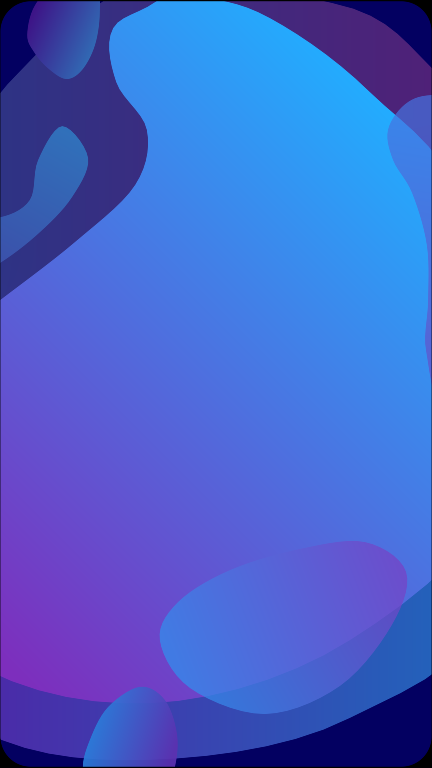
This background is drawn by a Shadertoy shader. Its source:

```glsl
const int COUNT = 10;
const int STEPS = 7;

// Point on a Catmull-Rom span from b to c
vec2 spline(vec2 a, vec2 b, vec2 c, vec2 d, float t) {
    return b + 0.5 * t * (c - a + t * (2.0 * a - 5.0 * b + 4.0 * c - d
         + t * (3.0 * (b - c) + d - a)));
}

// Signed distance to a smooth closed outline, negative inside
float blob(vec2 p, vec2 knots[COUNT]) {
    float nearest = 1e6, side = 1.0;
    vec2 from = knots[0];
    for (int i = 0; i < COUNT; i++) {
        vec2 a = knots[(i + COUNT - 1) % COUNT], b = knots[i];
        vec2 c = knots[(i + 1) % COUNT], d = knots[(i + 2) % COUNT];
        for (int k = 1; k <= STEPS; k++) {
            vec2 to = spline(a, b, c, d, float(k) / float(STEPS));
            vec2 edge = to - from, rel = p - from;
            vec2 gap = rel - edge * clamp(dot(rel, edge) / dot(edge, edge), 0.0, 1.0);
            nearest = min(nearest, dot(gap, gap));
            // Each crossing of the ray to the right flips the side
            if ((from.y > p.y) != (to.y > p.y) && rel.x < edge.x * rel.y / edge.y) side = -side;
            from = to;
        }
    }
    return side * sqrt(nearest);
}

float roundedBox(vec2 p, vec2 halfSize, float radius) {
    vec2 q = abs(p) - halfSize + radius;
    return length(max(q, 0.0)) + min(max(q.x, q.y), 0.0) - radius;
}

// Position along the line from a to b, 0 to 1
float along(vec2 p, vec2 a, vec2 b) {
    return clamp(dot(p - a, b - a) / dot(b - a, b - a), 0.0, 1.0);
}

void mainImage(out vec4 fragColor, in vec2 fragCoord) {
    // Canvas spans 100 units across and 177.8 up
    vec2 canvas = vec2(100.0, 177.8);
    vec2 p = fragCoord / iResolution.xy * canvas;
    float soft = 50.0 / iResolution.x;
    vec3 color = vec3(0.01, 0.0, 0.38);

    // Wide outer swell
    float swell = blob(p, vec2[COUNT](vec2(24.3, 177.8), vec2(76.9, 177.1), vec2(100, 162),
        vec2(118.1, 136.1), vec2(115.7, 43.5), vec2(81, 11.6), vec2(34.7, 1.9),
        vec2(-4.6, 8.8), vec2(-34.7, 38.9), vec2(-23.1, 119.9)));
    vec3 upper = mix(vec3(0.18, 0.20, 0.52), vec3(0.31, 0.13, 0.47), p.x / 100.0);
    vec3 lower = mix(vec3(0.29, 0.17, 0.66), vec3(0.14, 0.38, 0.73), p.x / 100.0);
    color = mix(color, mix(lower, upper, smoothstep(40.0, 120.0, p.y)), smoothstep(soft, -soft, swell));

    // Bright body with a wavy bay cut from its upper left
    float body = blob(p, vec2[COUNT](vec2(44, 179.2), vec2(62.5, 173.6), vec2(85.6, 156.5),
        vec2(107.6, 129.2), vec2(115.7, 66.7), vec2(81, 29.6), vec2(34.7, 15),
        vec2(-9.3, 26.2), vec2(-46.3, 66.7), vec2(13.9, 184.7)));
    float bay = blob(p, vec2[COUNT](vec2(-13.9, 97.9), vec2(0, 108.3), vec2(17.4, 121.8),
        vec2(31.3, 135), vec2(34, 147.7), vec2(26.9, 158.8), vec2(26.2, 171.3),
        vec2(38.2, 179.2), vec2(53.2, 198.6), vec2(-44, 191.7)));
    vec3 glow = mix(vec3(0.49, 0.18, 0.74), vec3(0.13, 0.68, 1.0), clamp((p.x + p.y - 25.0) / 220.0, 0.0, 1.0));
    color = mix(color, glow, smoothstep(soft, -soft, max(body, -bay)));

    // Curled drop at the left edge
    float curl = blob(p, vec2[COUNT](vec2(-9.3, 128), vec2(0, 127.5), vec2(6.9, 131.5),
        vec2(8.8, 140.7), vec2(14.4, 148.6), vec2(20.4, 141.2), vec2(16.7, 132.2),
        vec2(9.3, 124.1), vec2(0, 116.9), vec2(-11.6, 110.6)));
    vec3 curlColor = mix(vec3(0.23, 0.32, 0.67), vec3(0.19, 0.44, 0.73), along(p, vec2(0, 118), vec2(16, 147)));
    color = mix(color, curlColor, smoothstep(soft, -soft, curl));

    // Egg at the upper left
    float topEgg = blob(p, vec2[COUNT](vec2(6.3, 169.7), vec2(8.1, 176.6), vec2(13.9, 182.4),
        vec2(22, 181.3), vec2(23.1, 175), vec2(22, 167.4), vec2(19, 161.6),
        vec2(15.3, 159.5), vec2(11.1, 162), vec2(7.9, 165.7)));
    vec3 topEggColor = mix(vec3(0.24, 0.08, 0.53), vec3(0.19, 0.44, 0.72), along(p, vec2(7, 173), vec2(23, 166)));
    color = mix(color, topEggColor, smoothstep(soft, -soft, topEgg));

    // Translucent wave at the right edge
    float wave = blob(p, vec2[COUNT](vec2(100, 155.8), vec2(93.8, 153.7), vec2(89.8, 147.7),
        vec2(91, 140.7), vec2(95.4, 133.1), vec2(98.8, 121.1), vec2(99.1, 108.3),
        vec2(98.6, 96.8), vec2(103, 87.5), vec2(111.1, 154.6)));
    vec3 waveColor = mix(vec3(0.40, 0.30, 0.78), vec3(0.27, 0.45, 0.88), along(p, vec2(100, 90), vec2(93, 150)));
    color = mix(color, waveColor, 0.7 * smoothstep(soft, -soft, wave));

    // Translucent pebble at the lower right
    float pebble = blob(p, vec2[COUNT](vec2(37, 29.6), vec2(41.2, 38.4), vec2(53.2, 45.8),
        vec2(69.4, 50.7), vec2(84.5, 52.3), vec2(94, 45.4), vec2(90.7, 33.1),
        vec2(78.7, 19), vec2(61.3, 12.5), vec2(44, 18.5)));
    vec3 pebbleColor = mix(vec3(0.19, 0.56, 0.93), vec3(0.47, 0.25, 0.77), along(p, vec2(42, 22), vec2(93, 47)));
    color = mix(color, pebbleColor, 0.72 * smoothstep(soft, -soft, pebble));

    // Small egg at the bottom edge
    float lowEgg = blob(p, vec2[COUNT](vec2(19.2, -0.5), vec2(20.8, 6.5), vec2(25, 14.1),
        vec2(32.4, 18.8), vec2(38.2, 15.7), vec2(41, 7.6), vec2(40.3, -0.5),
        vec2(37, -7.4), vec2(28.9, -9.7), vec2(22, -7.4)));
    vec3 lowEggColor = mix(vec3(0.16, 0.50, 0.86), vec3(0.36, 0.19, 0.69), along(p, vec2(21, 9), vec2(40, 3)));
    color = mix(color, lowEggColor, 0.92 * smoothstep(soft, -soft, lowEgg));

    // Black rounded frame
    float frame = roundedBox(p - 0.5 * canvas, 0.5 * canvas - vec2(0.1, 0.3), 7.0);
    fragColor = vec4(color * smoothstep(soft, -soft, frame), 1.0);
}
```
